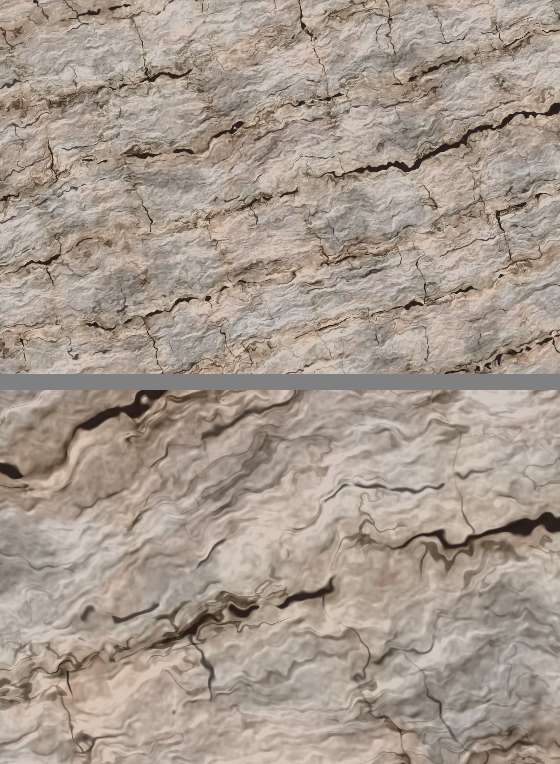
Top: the whole. Bottom: its middle third, enlarged.
Give the GLSL for this texture, as a Shadertoy shader.

```glsl
// Weathered tree bark: pillowed grey plates on a slanted grain, split by broken seams.
// Warped plate grids give domes and cracks; stretched noise adds sunlit fibres and folds.

const float GRAIN_ANGLE = 0.29;
const vec2 TO_SUN = vec2(-0.35, 0.94);
const vec3 UMBER = vec3(0.43, 0.383, 0.335);
const vec3 PALE = vec3(0.782, 0.747, 0.72);
const vec3 FISSURE = vec3(0.13, 0.09, 0.075);
const vec3 RUST = vec3(0.58, 0.46, 0.38);
const vec3 OCHRE_TINT = vec3(1.02, 0.99, 0.94);
const vec3 ROSE_TINT = vec3(1.025, 0.985, 0.965);
const vec3 SLATE_TINT = vec3(0.98, 1.0, 1.02);

float hash(vec2 p) {
    p = fract(p * vec2(123.34, 456.21));
    p += dot(p, p + 45.32);
    return fract(p.x * p.y);
}

float noise(vec2 p) {
    vec2 i = floor(p), f = fract(p);
    f = f * f * (3.0 - 2.0 * f);
    return mix(mix(hash(i), hash(i + vec2(1, 0)), f.x),
               mix(hash(i + vec2(0, 1)), hash(i + vec2(1, 1)), f.x), f.y);
}

float fbm(vec2 p) {
    float sum = 0.0, weight = 0.533;
    for (int i = 0; i < 4; i++) {
        sum += weight * noise(p);
        p = mat2(0.995, 0.1, -0.1, 0.995) * p * 2.03 + 17.3;
        weight *= 0.5;
    }
    return sum;
}

// Bends the grain, broadly and then in small jagged steps.
vec2 warp(vec2 q) {
    vec2 broad = vec2(noise(q * 4.0 + 3.1), noise(q * 3.5 + 41.7)) - 0.5;
    vec2 jagged = vec2(fbm(q * 21.0 + 7.0), fbm(q * 19.0 + 63.0)) - 0.5;
    vec2 ragged = vec2(noise(q * 105.0 + 5.0), noise(q * 95.0 + 29.0)) - 0.5;
    return q + 0.06 * broad + 0.045 * jagged + 0.007 * ragged;
}

// Soft-edged line of the given half width; vanishes as the width goes to zero.
float crackLine(float dist, float width) {
    return smoothstep(-0.0017, 0.0017, width - dist) * smoothstep(0.0, 0.0013, width);
}

// One layer of plates: x = crack cover, y = dome height, z = closeness to a rim.
vec3 plates(vec2 q, vec2 size, float seed, float mainSeam) {
    vec2 g = q / size;
    float seam = floor(g.y + 0.5), row = floor(g.y);
    float x = g.x + 5.0 * hash(vec2(row, seed));
    float split = floor(x + 0.5);
    float jitter = 0.45 * (hash(vec2(split, row + seed)) - 0.5);
    float toSeam = abs(g.y - seam) * size.y;
    float toSplit = abs(x - split - jitter) * size.x;
    // Widths swell and pinch along each line
    float broken = smoothstep(0.25, 0.8, 0.5 * noise(q * 34.0 + seed) + 0.5 * noise(q * 80.0));
    float seamWidth = 0.032 * size.y * broken
        * smoothstep(0.3, 0.8, noise(vec2(q.x * 6.0, seam * 7.0 + seed)));
    float opening = smoothstep(0.9, 1.05, q.x) * (0.3 + 0.7 * noise(vec2(q.x * 32.0, 2.0)));
    seamWidth += mainSeam * 0.0055 * opening * (1.0 - step(0.5, abs(seam - 1.0)));
    float splitWidth = 0.026 * size.y * (0.3 + 0.7 * broken) * noise(vec2(q.y * 13.0, split * 3.0 + seed))
        * smoothstep(0.2, 0.9, hash(vec2(split + 31.0, row + seed)));
    float crack = max(crackLine(toSeam, seamWidth), crackLine(toSplit, splitWidth));
    float dome = smoothstep(0.0, 0.3 * size.y, toSeam) * mix(0.4, 1.0, smoothstep(0.0, 0.2 * size.y, toSplit));
    float rim = max(exp(-toSeam / 0.011), 0.6 * exp(-toSplit / 0.007));
    return vec3(crack, dome, rim);
}

vec3 coarsePlates(vec2 w) { return plates(w - vec2(0.0, 0.05), vec2(0.25, 0.2), 3.0, 1.0); }
vec3 finePlates(vec2 w) { return plates(w + vec2(0.07, 0.02), vec2(0.14, 0.105), 19.0, 0.0); }
float fibres(vec2 w) {
    return 0.45 * fbm(w * vec2(9.0, 24.0) + 11.0) + 0.55 * fbm(w * vec2(22.0, 56.0) + 33.0);
}

float relief(vec2 q) {
    vec2 w = warp(q);
    return fibres(w) + 0.2 * coarsePlates(w).y + 0.12 * finePlates(w).y;
}

// Short dark folds along the contour lines of stretched noise.
float creases(vec2 w, vec2 stretch, float width) {
    float fold = abs(fbm(w * stretch + 5.0) - 0.5);
    float present = smoothstep(0.5, 0.68, noise(w * vec2(18.0, 30.0) + stretch));
    return (1.0 - smoothstep(0.3 * width, width, fold)) * present;
}

void mainImage(out vec4 fragColor, in vec2 fragCoord) {
    vec2 p = fragCoord / iResolution.y;
    float c = cos(GRAIN_ANGLE), s = sin(GRAIN_ANGLE);
    vec2 q = vec2(c * p.x + s * p.y, c * p.y - s * p.x);
    vec2 w = warp(q);
    vec3 coarse = coarsePlates(w), fine = finePlates(w);
    float nearSeam = 1.0 - coarse.y;
    float rim = max(coarse.z, 0.6 * fine.z) * smoothstep(0.3, 0.7, noise(q * 38.0 + 9.0));
    float focus = 1.0 - 0.4 * smoothstep(0.35, 0.75, abs(q.y - 0.28));
    // Brightness from sunlit relief, stains, folds, grit and pale chips
    float light = relief(q) - relief(q + 0.003 * TO_SUN);
    float stain = fbm(q * vec2(6.0, 10.0) + 27.0);
    float smudge = smoothstep(0.54, 0.7, fbm(w * vec2(8.0, 14.0) + 81.0));
    float fold = max(creases(w, vec2(8.0, 22.0), 0.034), creases(w, vec2(15.0, 38.0), 0.04));
    fold = max(fold, 0.8 * creases(w, vec2(26.0, 62.0), 0.05));
    float grit = 0.5 * noise(q * vec2(120.0, 160.0)) + 0.5 * noise(q * 290.0) - 0.5;
    float chips = smoothstep(0.78, 0.92, noise(q * 92.0 + 13.0)) * nearSeam;
    float tone = 0.88 + 4.2 * light * focus + 0.5 * (fibres(w) - 0.5) + 0.7 * (stain - 0.5);
    tone -= 0.28 * smudge + 0.06 * nearSeam + 0.45 * rim + fold * focus * mix(0.32, 0.85, nearSeam);
    tone += 0.42 * grit * focus + 0.35 * chips;
    vec3 color = mix(UMBER, PALE, clamp(tone, -0.5, 1.1));
    // Ochre seams, rosy and slate patches, rusty crumbs
    float rose = smoothstep(0.48, 0.68, fbm(w * vec2(7.0, 16.0) + 52.0));
    float crumbs = smoothstep(0.62, 0.85, noise(q * 85.0)) * smoothstep(0.45, 0.95, nearSeam);
    color *= mix(vec3(1.0), OCHRE_TINT, nearSeam) * mix(vec3(1.0), ROSE_TINT, rose);
    color *= mix(vec3(1.0), SLATE_TINT, smudge);
    color = mix(color, RUST, 0.4 * crumbs);
    // Open cracks
    color = mix(color, FISSURE, 0.92 * max(coarse.x, 0.75 * fine.x));
    fragColor = vec4(color, 1.0);
}
```
